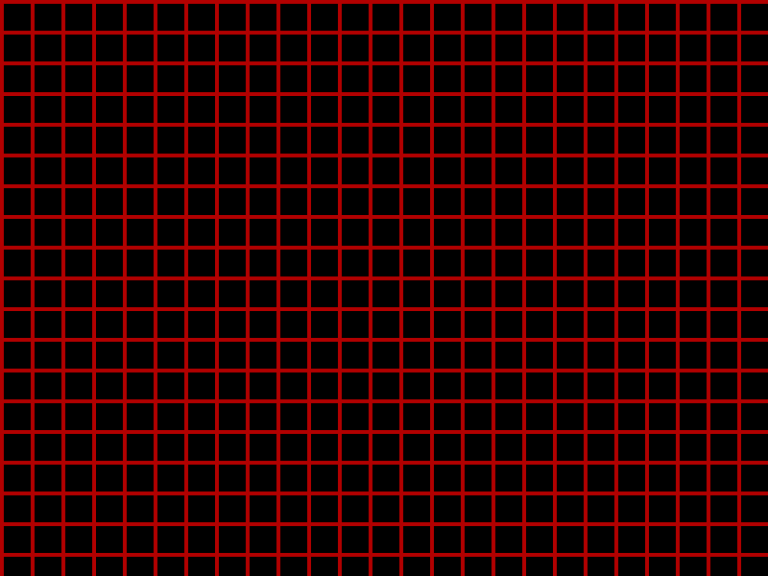
Give the GLSL for this pattern, as a WebGL 2 fragment shader.

```glsl
#version 300 es
precision highp float;
// Square grid of plain red lines on black, 25 cells across and 18.75 down.
// Each cell, counted from the top left corner, has a line on its left and top
// side; edges are smoothed by the exact line coverage of each pixel.

#define CELLS_ACROSS 25.0
#define LINE_WIDTH 0.125              // share of one cell
#define LINE_COLOR vec3(0.70, 0.0, 0.0)
#define GROUND_COLOR vec3(0.0)

uniform vec2 u_resolution;
out vec4 fragColor;

// Total line width between 0 and x, on each axis
vec2 lineIntegral(vec2 x) {
    return floor(x) * LINE_WIDTH + min(fract(x), LINE_WIDTH);
}

// Share of a box of the given size, centred on p, covered on each axis
vec2 lineCoverage(vec2 p, float size) {
    float halfSize = 0.5 * size;
    return (lineIntegral(p + halfSize) - lineIntegral(p - halfSize)) / size;
}

void main() {
    // Cell units, with y running down from the top edge
    float pixelSize = CELLS_ACROSS / u_resolution.x;
    vec2 fromTopLeft = vec2(gl_FragCoord.x, u_resolution.y - gl_FragCoord.y);
    vec2 coverage = clamp(lineCoverage(fromTopLeft * pixelSize, pixelSize), 0.0, 1.0);

    // Union of the vertical and horizontal lines
    float grid = 1.0 - (1.0 - coverage.x) * (1.0 - coverage.y);
    fragColor = vec4(mix(GROUND_COLOR, LINE_COLOR, grid), 1.0);
}
```
